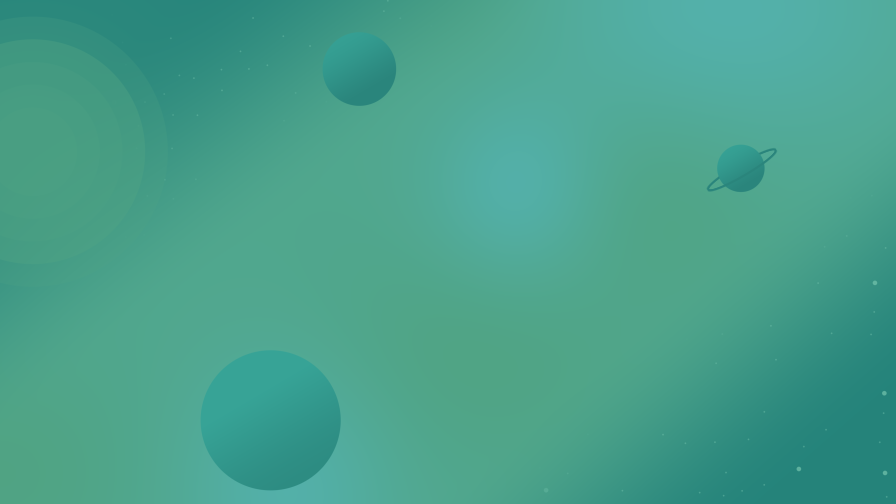
Write a Shadertoy shader that draws this background.

```glsl
// A soft teal and green sky with a ringed sun, three planets and faint stars.
#define GREEN vec3(0.312, 0.640, 0.515)
#define CYAN vec3(0.325, 0.690, 0.665)
#define DEEP vec3(0.145, 0.515, 0.480)
#define PLANET_LIGHT vec3(0.215, 0.640, 0.590)
#define PLANET_SHADE vec3(0.165, 0.520, 0.485)
#define SUN_CENTRE vec2(0.065, 0.699)
#define RING_CENTRE vec2(1.472, 0.663)
#define RING_AXES vec2(0.077, 0.012)
#define RING_TILT 0.53
#define STAR_CELL 0.052
#define STAR_COLOR vec3(0.46, 0.77, 0.68)

float hash(vec2 p) {
    return fract(sin(dot(p, vec2(127.1, 311.7))) * 43758.5453);
}

float glow(vec2 p, vec2 centre, vec2 size) {
    vec2 d = (p - centre) / size;
    return exp(-dot(d, d));
}

// Antialiased coverage of a signed distance
float cover(float d) {
    float pixel = 1.0 / iResolution.y;
    return 1.0 - smoothstep(-0.7 * pixel, 0.7 * pixel, d);
}

// Darkness of the upper left and lower right corners
vec2 cornerShade(vec2 p) {
    float upper = p.x / 0.72 + (1.0 - p.y) / 0.56;
    float lower = (1.778 - p.x) / 0.64 + p.y / 0.56;
    return 1.0 - smoothstep(vec2(0.50, 0.40), vec2(1.55, 1.45), vec2(upper, lower));
}

vec3 sky(vec2 p, vec2 shade) {
    float haze = 0.27;
    haze -= 0.26 * glow(p, vec2(0.93, 0.30), vec2(0.30, 0.22));
    haze -= 0.28 * glow(p, vec2(1.30, 0.62), vec2(0.22, 0.20));
    haze -= 0.27 * glow(p, vec2(0.00, 0.06), vec2(0.28, 0.22));
    haze -= 0.22 * glow(p, vec2(0.92, 1.00), vec2(0.20, 0.16));
    haze += 0.72 * glow(p, vec2(1.03, 0.62), vec2(0.17, 0.18));
    haze += 0.75 * glow(p, vec2(1.45, 0.98), vec2(0.40, 0.28));
    haze += 0.72 * glow(p, vec2(0.57, 0.03), vec2(0.21, 0.25));
    vec3 color = mix(GREEN, CYAN, clamp(haze, 0.0, 1.0));
    return mix(color, DEEP, max(shade.x * 0.95, shade.y));
}

// Sparse dots, one candidate per grid cell
float stars(vec2 p) {
    vec2 cell = floor(p / STAR_CELL);
    vec2 offset = 0.15 + 0.7 * vec2(hash(cell + 3.1), hash(cell + 7.7));
    float big = step(0.92, hash(cell + 19.3));
    float radius = mix(0.0016, 0.0045, big);
    float dot_ = cover(length(p - (cell + offset) * STAR_CELL) - radius);
    return dot_ * step(0.55, hash(cell)) * mix(0.45, 0.7, big);
}

// Concentric translucent discs
vec3 sun(vec3 color, vec2 p) {
    float dist = length(p - SUN_CENTRE);
    color = mix(color, GREEN, 0.22 * exp(-dist * dist / 0.09));
    for (int i = 0; i < 5; i++) {
        float radius = 0.268 - 0.045 * float(i);
        float alpha = i == 1 ? 0.42 : 0.22;
        color = mix(color, GREEN, alpha * cover(dist - radius));
    }
    return color;
}

// Disc lit from the upper left
vec3 planet(vec3 color, vec2 p, vec2 centre, float radius, float light) {
    vec2 q = (p - centre) / radius;
    float shade = smoothstep(-1.1, 1.1, dot(q, vec2(0.5, -0.85)));
    vec3 body = mix(PLANET_LIGHT, PLANET_SHADE, clamp(shade - light, 0.0, 1.0));
    return mix(color, body, cover(length(p - centre) - radius));
}

// Thin tilted ellipse; its far half hides behind the small planet
vec3 ring(vec3 color, vec2 p, float planetRadius) {
    float c = cos(RING_TILT), s = sin(RING_TILT);
    vec2 d = p - RING_CENTRE;
    vec2 q = vec2(c * d.x + s * d.y, c * d.y - s * d.x);
    float k = length(q / RING_AXES);
    float slope = max(length(q / (RING_AXES * RING_AXES)), 0.001);
    float edge = abs(k * (k - 1.0) / slope) - 0.0022;
    float hidden = q.y > 0.0 ? cover(length(d) - planetRadius) : 0.0;
    return mix(color, PLANET_SHADE, cover(edge) * (1.0 - hidden));
}

void mainImage(out vec4 fragColor, in vec2 fragCoord) {
    vec2 p = fragCoord / iResolution.y;
    vec2 shade = cornerShade(p);
    vec3 color = sky(p, shade);

    // Stars keep to the dark corners
    float field = smoothstep(0.08, 0.5, shade.x) * smoothstep(0.2, 0.4, p.x);
    field = max(field, smoothstep(0.05, 0.4, shade.y));
    color = mix(color, STAR_COLOR, stars(p) * field);

    color = sun(color, p);
    color = planet(color, p, vec2(0.713, 0.863), 0.073, -0.12);
    color = planet(color, p, vec2(0.537, 0.166), 0.139, 0.22);
    color = planet(color, p, vec2(1.470, 0.666), 0.047, -0.08);
    color = ring(color, p, 0.047);
    fragColor = vec4(color, 1.0);
}
```
